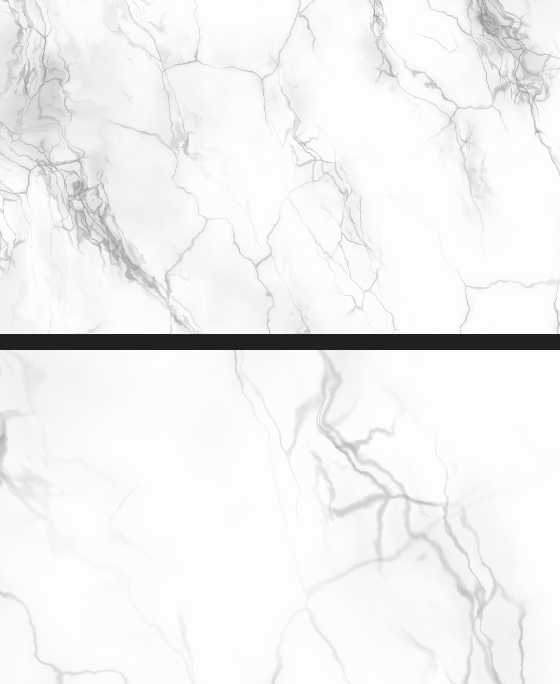
Top: the whole. Bottom: its middle third, enlarged.
Give the GLSL for this texture, as a WebGL 2 fragment shader.

```glsl
#version 300 es
precision highp float;
// White marble: thin grey veins gathered in steep, broken bands over faint clouds.
// Ragged domain warping bends cell borders and noise contours into cracks;
// a repeated, bent stripe decides where they crowd together and darken.

uniform vec2 u_resolution;
out vec4 fragColor;

const vec2 BAND_NORMAL = vec2(0.906, 0.423);
const float BAND_SPACING = 0.34;
const float BAND_OFFSET = 0.12;
const float WHITE = 0.992;
const float GREY = 0.54;

float hash(vec2 p) {
    return fract(sin(dot(p, vec2(127.1, 311.7))) * 43758.5);
}

vec2 hash2(vec2 p) {
    return vec2(hash(p), hash(p + vec2(41.3, 17.9)));
}

float noise(vec2 p) {
    vec2 i = floor(p), f = fract(p);
    f = f * f * (3.0 - 2.0 * f);
    float low = mix(hash(i), hash(i + vec2(1, 0)), f.x);
    float high = mix(hash(i + vec2(0, 1)), hash(i + vec2(1, 1)), f.x);
    return mix(low, high, f.y);
}

float fbm(vec2 p) {
    float sum = 0.0, amp = 0.5;
    for (int i = 0; i < 6; i++) {
        sum += amp * noise(p);
        p = mat2(1.6, 1.2, -1.2, 1.6) * p + 7.3;
        amp *= 0.5;
    }
    return sum;
}

vec2 warp(vec2 p) {
    return vec2(fbm(p + 11.0), fbm(p + 37.0)) - 0.5;
}

// Approximate distance to the nearest border between scattered cells
float cellBorder(vec2 p, float frequency) {
    vec2 s = p * frequency * vec2(1.5, 0.8);
    vec2 base = floor(s);
    float nearest = 9.0, second = 9.0;
    for (int y = -1; y <= 1; y++) {
        for (int x = -1; x <= 1; x++) {
            vec2 cell = base + vec2(x, y);
            float d = length(cell + hash2(cell) - s);
            second = min(second, max(nearest, d));
            nearest = min(nearest, d);
        }
    }
    return 0.5 * (second - nearest) / frequency;
}

// Approximate distance to a wispy noise contour, drawn out along the veins
float wisp(vec2 p, float frequency) {
    return abs(fbm(p * frequency * vec2(1.5, 0.6)) - 0.49) / frequency;
}

float vein(float dist, float width, float pixel) {
    return 1.0 - smoothstep(0.0, max(width, 1.3 * pixel), dist);
}

// x: signed distance to the band centre, y: how present the band is here
vec2 bandAt(vec2 axes, float spacing, float offset) {
    float t = (axes.x - offset) / spacing + 0.5;
    float id = floor(t);
    float presence = noise(vec2(axes.y * 3.2 + id * 0.37, id * 7.0 + 3.0));
    return vec2((fract(t) - 0.5) * spacing, smoothstep(0.2, 0.8, presence));
}

void main() {
    float pixel = 1.0 / u_resolution.y;
    vec2 p = gl_FragCoord.xy * pixel;

    // Broad and ragged warps, then axes across and along the veins
    vec2 q = p + 0.22 * warp(p * 3.0) + 0.045 * warp(p * 17.0);
    vec2 axes = vec2(dot(q, BAND_NORMAL), dot(q, vec2(-BAND_NORMAL.y, BAND_NORMAL.x)));
    float bend = 0.24 * (noise(p * 2.3 + 5.0) - 0.5);
    float left = 1.0 - smoothstep(0.1, 0.55, p.x);

    // Bands of uneven width, broader towards the left side
    vec2 band = bandAt(axes + vec2(bend, 0.0), BAND_SPACING, BAND_OFFSET);
    float reach = min(0.165, mix(0.10, 0.17, left) * (0.5 + noise(p * 5.0 + 29.0)));
    float spread = band.y * (1.0 - smoothstep(0.0, reach, abs(band.x)));
    float patches = fbm(axes * vec2(9.0, 5.0) + 23.0);
    float density = 0.35 * spread + patches;
    float core = smoothstep(0.80, 1.05, density);

    // Soft clouds and smoky streaks
    float cloud = smoothstep(0.48, 0.74, fbm(p * 2.6 + 51.0));
    float streak = smoothstep(0.35, 0.7, fbm(axes * vec2(18.0, 7.0) + 71.0));
    float ink = 0.13 * cloud + (0.20 * spread + 0.08 * left) * streak;

    // Long connecting veins of changing strength, with a faint halo
    float longDist = cellBorder(axes + 3.1, 2.8);
    float longMask = smoothstep(0.38, 0.72, noise(p * 4.3 + 13.0)) * (0.3 + noise(p * 24.0));
    ink += longMask * (0.60 * vein(longDist, 0.0035, pixel) + 0.07 * vein(longDist, 0.022, pixel));

    // Wispy strands in and around the bands
    float strandMask = smoothstep(0.05, 0.6, spread + 0.25 * left) * smoothstep(0.35, 0.6, patches);
    ink += 0.50 * strandMask * vein(wisp(axes + 4.4, 5.0), 0.004, pixel);
    ink += 0.45 * strandMask * vein(wisp(axes + 9.2, 9.0), 0.003, pixel);

    // Spine of each band and the cracks around it
    ink += 0.9 * band.y * patches * vein(abs(band.x), 0.005, pixel);
    float crackMask = smoothstep(0.60, 0.95, density);
    ink += 0.75 * crackMask * vein(cellBorder(axes + 8.7, 9.0), 0.004, pixel);

    // Crushed, darker hearts of the bands
    float grain = 0.4 + 1.2 * fbm(p * 50.0);
    float crush = vein(cellBorder(axes + 15.2, 23.0), 0.0035, pixel);
    ink += core * grain * (0.20 + 0.85 * crush);

    float tone = mix(WHITE, GREY, 1.0 - exp(-ink));
    fragColor = vec4(vec3(tone), 1.0);
}
```
